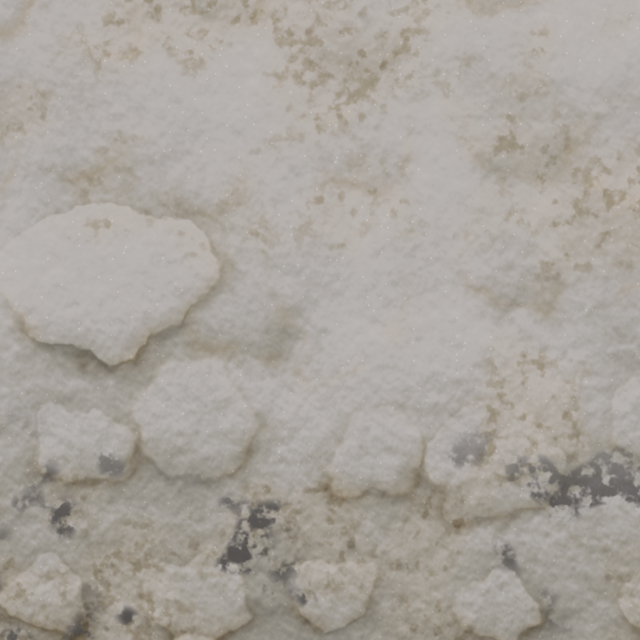
Give the GLSL for this texture, as a Shadertoy shader.

```glsl
// Pale crumbly powder with half-buried lumps, lit softly from above.
// A noisy bed is painted with faceted chunks scattered on a jittered grid;
// each adds a shaded underside, a contact shadow and a tan stained rim.

const float TAU = 6.2831853;
const float CELL_SIZE = 0.22;
const vec2 LARGE_LUMP_CENTRE = vec2(0.17, 0.57);
const vec3 GAP_COLOUR = vec3(0.29, 0.28, 0.28);

// Integer hash: two random values in 0..1 per lattice point
vec2 hash2(vec2 cell) {
    uvec2 v = uvec2(ivec2(floor(cell))) * 1664525u + 1013904223u;
    v.x += v.y * 1664525u;
    v.y += v.x * 1664525u;
    v ^= v >> 16u;
    v.x += v.y * 1664525u;
    v.y += v.x * 1664525u;
    v ^= v >> 16u;
    return vec2(v & 65535u) / 65535.0;
}

float noise(vec2 p) {
    vec2 i = floor(p), f = fract(p);
    f = f * f * (3.0 - 2.0 * f);
    float low = mix(hash2(i).x, hash2(i + vec2(1, 0)).x, f.x);
    float high = mix(hash2(i + vec2(0, 1)).x, hash2(i + vec2(1, 1)).x, f.x);
    return mix(low, high, f.y);
}

float fbm(vec2 p, int octaves) {
    float sum = 0.0, total = 0.0, weight = 0.5;
    for (int i = 0; i < octaves; i++) {
        sum += weight * noise(p);
        total += weight;
        weight *= 0.55;
        p = mat2(1.6, 1.2, -1.2, 1.6) * p + 11.3;
    }
    return sum / total;
}

// Light caught by a noise relief: faces turned upward are brighter
float relief(vec2 p, float scale, float reach) {
    vec2 towardLight = vec2(-0.2, 1.0) * reach;
    return fbm(p * scale, 3) - fbm((p + towardLight) * scale, 3);
}

// Signed distance to a rounded polygon with random facets
float chunkDistance(vec2 q, float radius, float seed) {
    float sum = 0.0;
    float turn = hash2(vec2(seed, 71.0)).x;
    for (int k = 0; k < 6; k++) {
        vec2 rnd = hash2(vec2(k, seed));
        float angle = TAU * (float(k) + 0.6 * rnd.x + turn) / 6.0;
        float facet = dot(q, vec2(cos(angle), sin(angle))) / radius;
        sum += exp(min(14.0 * (facet - mix(0.7, 1.0, rnd.y)), 60.0));
    }
    return radius * log(sum) / 14.0;
}

// Paints one lump over a surface holding (tone, stain)
vec2 paintLump(vec2 surface, vec2 q, float radius, float seed, float tone, float strength) {
    float d = chunkDistance(q, radius, seed);
    float below = smoothstep(-0.2, 0.75, (0.25 * q.x - q.y) / radius);
    float softness = mix(0.016, 0.003, strength);
    float cover = 1.0 - smoothstep(-softness, softness, d);
    float rim = exp(min(d, 0.0) / (0.25 * radius));
    float outside = exp(-max(d, 0.0) / 0.015);
    float edge = exp(-abs(d) / 0.009);

    surface.x -= strength * 0.19 * outside * mix(0.22, 1.0, below);
    float shaded = tone + 0.03 * rim * (1.0 - below) - 0.10 * rim * below;
    surface.x = mix(surface.x, shaded, cover * strength);
    surface.y = surface.y * (1.0 - cover * strength);
    surface.y += edge * (0.3 + 0.7 * below) * mix(0.6, 0.9, strength);
    return surface;
}

// Scatters lumps row by row; those higher up lie deeper in the powder
vec2 scatterLumps(vec2 surface, vec2 p) {
    vec2 home = floor(p / CELL_SIZE);
    for (int row = 1; row >= -1; row--)
    for (int column = -1; column <= 1; column++) {
        vec2 cell = home + vec2(column, row);
        vec2 jitter = hash2(cell + 40.0);
        vec2 kind = hash2(cell + 90.0);
        vec2 centre = (cell + 0.5 + 0.5 * (jitter - 0.5)) * CELL_SIZE;
        float radius = mix(0.065, 0.115, kind.x);
        float strength = mix(0.92, 0.28, smoothstep(0.2, 0.75, centre.y));
        strength *= step(0.18, kind.y);
        float tone = mix(0.645, 0.70, smoothstep(0.0, 0.6, centre.y));
        float seed = dot(cell, vec2(17.0, 59.0));
        surface = paintLump(surface, (p - centre) * vec2(0.9, 1.1), radius, seed, tone, strength);
    }
    return surface;
}

// Turns a tone into a grey that warms as it darkens or is stained
vec3 powderColour(float tone, float stain) {
    float warmth = 1.0 - smoothstep(0.57, 0.70, tone);
    vec3 grey = tone + vec3(0.016, 0.0, -0.010 - 0.024 * warmth);
    return grey + stain * vec3(0.024, -0.004, -0.042);
}

// Small round bright specks, one candidate per cell
float glints(vec2 p, float scale) {
    vec2 cell = floor(p * scale);
    vec2 rnd = hash2(cell + 300.0);
    vec2 centre = 0.3 + 0.4 * rnd;
    float spot = 1.0 - smoothstep(0.05, 0.25, length(fract(p * scale) - centre));
    return spot * step(0.95, hash2(cell + 700.0).x);
}

void mainImage(out vec4 fragColor, in vec2 fragCoord) {
    vec2 p = fragCoord / iResolution.y;
    vec2 ragged = p + 0.045 * (vec2(fbm(p * 17.0, 4), fbm(p * 17.0 + 37.0, 4)) - 0.5);
    float depth = 1.0 - smoothstep(0.0, 0.75, p.y);

    // Powder bed and lumps
    float bed = mix(0.695, 0.605, depth) + 0.14 * (fbm(p * 5.0, 3) - 0.5);
    vec2 surface = scatterLumps(vec2(bed, 0.0), ragged);
    vec2 largeOffset = (ragged - LARGE_LUMP_CENTRE) * vec2(0.85, 1.15);
    surface = paintLump(surface, largeOffset, 0.165, 5.0, 0.71, 0.95);

    // Crumbs, fine grains and tan pits
    surface.x += mix(0.06, 0.12, depth) * relief(p, 28.0, 0.012);
    surface.x += mix(0.07, 0.12, depth) * relief(p + 3.0, 75.0, 0.006);
    surface.x += 0.04 * (fbm(p * 110.0, 2) - 0.5);
    float patches = smoothstep(0.42, 0.70, fbm(p * 6.0 + 21.0, 3));
    float pits = patches * smoothstep(0.50, 0.80, fbm(p * 60.0 + 5.0, 3));
    float stain = surface.y * smoothstep(0.25, 0.65, fbm(p * 15.0 + 8.0, 3));
    stain += 0.35 * patches + 0.5 * pits;
    float tone = surface.x - 0.09 * pits - 0.02 * min(stain, 1.0);
    tone = min(tone, 0.69 + 0.4 * (tone - 0.69));
    vec3 colour = powderColour(tone, clamp(stain, 0.0, 1.1));

    // Dark speckled gaps low in the heap
    float gap = smoothstep(0.60, 0.70, fbm(p * 8.0 + 63.0, 3)) * smoothstep(0.45, 0.9, depth);
    gap *= smoothstep(0.36, 0.64, fbm(p * 60.0, 3));
    colour = mix(colour, GAP_COLOUR, 0.85 * gap);

    fragColor = vec4(colour + 0.06 * glints(p, 100.0), 1.0);
}
```
